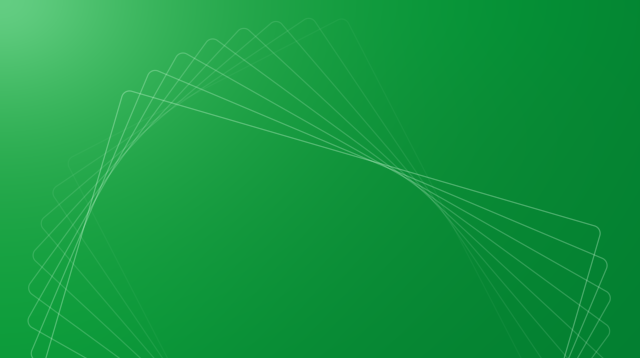
Write a WebGL 2 fragment shader that draws this background.

```glsl
#version 300 es
precision highp float;

uniform vec2 u_resolution;
out vec4 fragColor;

vec2 rotate(vec2 p, float angle) {
    float c = cos(angle), s = sin(angle);
    return vec2(c * p.x - s * p.y, s * p.x + c * p.y);
}

float roundedBox(vec2 p, vec2 halfSize, float radius) {
    vec2 q = abs(p) - halfSize + radius;
    return length(max(q, 0.0)) + min(max(q.x, q.y), 0.0) - radius;
}

// Green falloff from the upper left corner, with soft lifts along two edges
vec3 background(vec2 uv) {
    float t = length(vec3(uv.x, 0.75 * (1.0 - uv.y), 0.08));
    vec3 color = vec3(0.0, 0.46, 0.185)
               + vec3(0.50, 0.40, 0.43) * exp(-t * vec3(3.15, 1.9, 3.5));
    vec2 top = uv - vec2(0.74, 1.0);
    color += vec3(0.0, 0.05, 0.012) * exp(-6.0 * dot(uv, uv));
    return color + vec3(-0.02, 0.02, 0.0) * exp(-14.0 * dot(top, top));
}

void main() {
    vec2 uv = gl_FragCoord.xy / u_resolution;
    float pixel = 1.0 / u_resolution.y;
    vec2 p = (gl_FragCoord.xy - vec2(0.4987, 0.0) * u_resolution) * pixel;
    p.y -= 0.1355;

    vec3 color = background(uv);

    // Fan of turning outlines, fading with each step
    for (int i = 0; i < 8; i++) {
        float turn = float(i);
        vec2 local = rotate(p, 0.283 + 0.116 * turn);
        float edge = abs(roundedBox(local, vec2(0.695, 0.439), 0.022));
        float line = 1.0 - smoothstep(0.0, 0.0008 + pixel, edge);
        float opacity = mix(0.31, 0.04, turn / 7.0);
        color = mix(color, vec3(0.85, 1.0, 0.88), line * opacity);
    }

    fragColor = vec4(color, 1.0);
}
```
